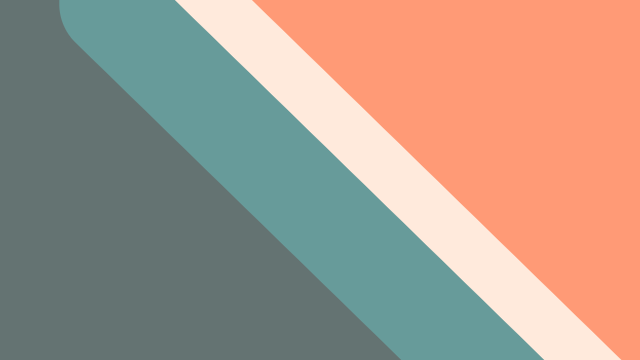
This background is drawn by a WebGL 1 fragment shader. Its source:

```glsl
precision highp float;
// Flat diagonal bands: slate ground, round-cornered teal band, cream stripe, coral corner.

uniform vec2 u_resolution;

const vec3 SLATE = vec3(0.392, 0.451, 0.447);
const vec3 TEAL  = vec3(0.404, 0.608, 0.604);
const vec3 CREAM = vec3(1.000, 0.918, 0.863);
const vec3 CORAL = vec3(1.000, 0.604, 0.463);

// Signed distance to a line; negative on the side the normal points to.
float halfPlane(vec2 p, vec2 point, vec2 normal) {
  return -dot(p - point, normal);
}

// Distance to a ray that starts at the origin.
float rayDistance(vec2 p, vec2 direction) {
  return length(p - direction * max(dot(p, direction), 0.0));
}

// Wedge between the vertical and a slanted ray, grown by a radius to round its corner.
float roundedWedge(vec2 p, vec2 corner, vec2 slant, float radius) {
  vec2 q = p - corner;
  vec2 normal = vec2(-slant.y, slant.x);
  float edge = min(rayDistance(q, vec2(0.0, 1.0)), rayDistance(q, slant));
  bool inside = q.x > 0.0 && dot(q, normal) > 0.0;
  return (inside ? -edge : edge) - radius;
}

// Paints a shape over a colour with an edge one pixel wide.
vec3 paint(vec3 base, vec3 ink, float dist, float pixel) {
  return mix(base, ink, clamp(0.5 - dist / pixel, 0.0, 1.0));
}

void main() {
  // Canvas height is one unit.
  float pixel = 1.0 / u_resolution.y;
  vec2 p = gl_FragCoord.xy * pixel;

  // Common direction of the bands, running down to the right.
  vec2 slant = normalize(vec2(1.0266, -1.0));
  vec2 normal = vec2(-slant.y, slant.x);

  float tealBand = roundedWedge(p, vec2(0.3137, 0.9884), slant, 0.149);
  float creamStripe = halfPlane(p, vec2(0.9988, 0.5), normal);
  float coralCorner = halfPlane(p, vec2(1.213, 0.5), normal);

  // Layers from back to front.
  vec3 color = SLATE;
  color = paint(color, TEAL, tealBand, pixel);
  color = paint(color, CREAM, creamStripe, pixel);
  color = paint(color, CORAL, coralCorner, pixel);

  gl_FragColor = vec4(color, 1.0);
}
```
